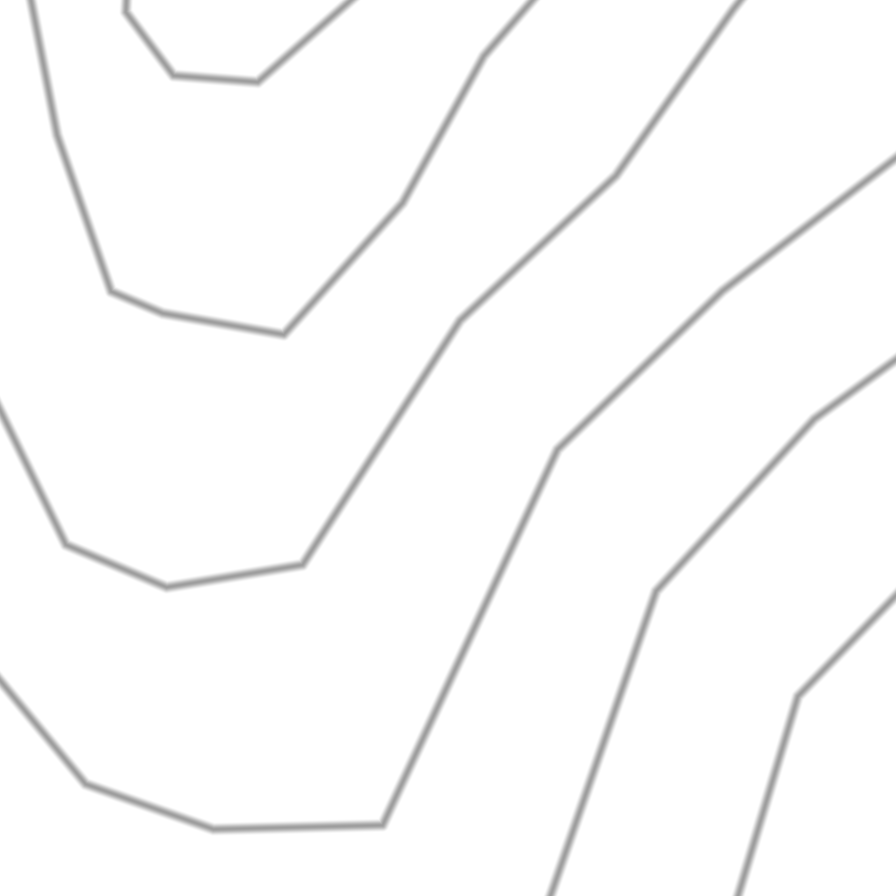
A Shadertoy shader for this pattern:

```glsl
// Angular contour lines of a valley: thin grey polylines on white.
// A formula gives the corners of each nested line, a hash shifts them,
// and the nearest segment distance is shaded with a soft edge.

const vec3 PAPER = vec3(1.0);
const vec3 INK = vec3(0.615);
const float CORE_EDGE = -0.0002;  // distance where the ink starts to fade
const float FADE_EDGE = 0.0082;   // distance where only paper remains
const float JITTER = 0.045;       // full range of the corner shift
const int FIRST_LINE = -2;
const int LAST_LINE = 5;
const int FIRST_CORNER = -4;
const int LAST_CORNER = 7;

vec2 hash22(vec2 p) {
    vec3 q = fract(p.xyx * vec3(0.1031, 0.1030, 0.0973));
    q += dot(q, q.yzx + 33.33);
    return fract((q.xx + q.yz) * q.zy);
}

float segmentDistance(vec2 p, vec2 a, vec2 b) {
    vec2 pa = p - a;
    vec2 ba = b - a;
    float along = clamp(dot(pa, ba) / dot(ba, ba), 0.0, 1.0);
    return length(pa - ba * along);
}

// Corner of a contour: negative = left bank, 0 and 1 = floor, 2 up = right bank.
vec2 contourCorner(float line, float corner) {
    float leftStride = max(0.05 + 0.05 * line, 0.03);
    float rightStride = min(0.13 + 0.03 * line, 0.19);
    float stride = corner < 0.0 ? leftStride : rightStride;
    float x = 0.17 + 0.02 * line * line + stride * corner;

    float valleyFloor = 0.63 - 0.28 * line;
    float leftBank = valleyFloor + 0.06 * corner * corner;
    float rightBank = max(0.77 - 0.14 * line + 0.18 * (corner - 2.0),
                          valleyFloor + 0.1 * (corner - 1.0));
    float y = corner < 0.0 ? leftBank : (corner < 2.0 ? valleyFloor : rightBank);

    vec2 shift = hash22(vec2(line, corner) + 17.0) - 0.5;
    return vec2(x, y) + JITTER * shift;
}

float contourDistance(vec2 p, float line) {
    float nearest = 10.0;
    vec2 start = contourCorner(line, float(FIRST_CORNER));
    for (int i = FIRST_CORNER + 1; i <= LAST_CORNER; i++) {
        vec2 end = contourCorner(line, float(i));
        nearest = min(nearest, segmentDistance(p, start, end));
        start = end;
    }
    return nearest;
}

void mainImage(out vec4 fragColor, in vec2 fragCoord) {
    float canvas = min(iResolution.x, iResolution.y);
    vec2 p = fragCoord / canvas;

    // Nearest of all nested contours
    float nearest = 10.0;
    for (int i = FIRST_LINE; i <= LAST_LINE; i++) {
        nearest = min(nearest, contourDistance(p, float(i)));
    }

    // Soft stroke, never sharper than one pixel
    float fadeEnd = max(FADE_EDGE, CORE_EDGE + 1.5 / canvas);
    float paperAmount = smoothstep(CORE_EDGE, fadeEnd, nearest);
    fragColor = vec4(mix(INK, PAPER, paperAmount), 1.0);
}
```
